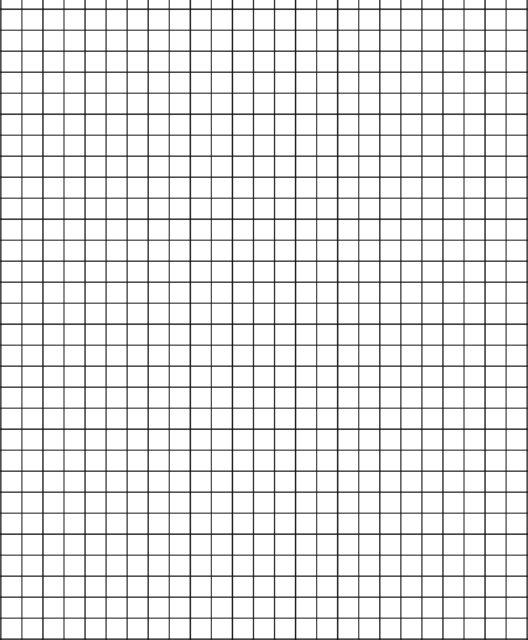
A Shadertoy shader for this pattern:

```glsl
// Squared graph paper: thin near-black rules on white, 25 cells across and
// just over 30 up. Each rule is a box-filtered stripe around the nearest grid
// line, and its weight swells and thins in a slow beat along each axis.

const float TAU = 6.2831853;

// Share of a filter window, centred at distance d, that a stripe covers.
float stripeCoverage(float d, float halfWidth, float window) {
    float r = 0.5 * window;
    return max(min(d + r, halfWidth) - max(d - r, -halfWidth), 0.0) / window;
}

// Ink of evenly spaced rules along one axis; beat is the phase step per rule.
float rules(float x, float pitch, float beat, float phase, float window) {
    float index = round(x / pitch);
    float weight = cos(TAU * (index * beat + phase));
    float halfWidth = 0.00091 + 0.00018 * weight;
    return stripeCoverage(x - index * pitch, halfWidth, window);
}

void mainImage(out vec4 fragColor, in vec2 fragCoord) {
    // Canvas height is one unit; the first rules sit just inside the corner.
    float aspect = iResolution.x / iResolution.y;
    vec2 p = fragCoord / iResolution.y - 0.0013;
    float window = 1.3 / iResolution.y;

    // Pitch across is fitted so that 25 cells span the full width.
    float across = rules(p.x, (aspect - 0.0026) / 25.0, 3.0 / 7.0, 1.0 / 7.0, window);
    float up = rules(p.y, 0.03281, 0.4, 0.0, window);

    // Lay both sets of rules over the white sheet.
    float ink = 1.0 - (1.0 - across) * (1.0 - up);
    fragColor = vec4(mix(vec3(1.0), vec3(0.07), ink), 1.0);
}
```
